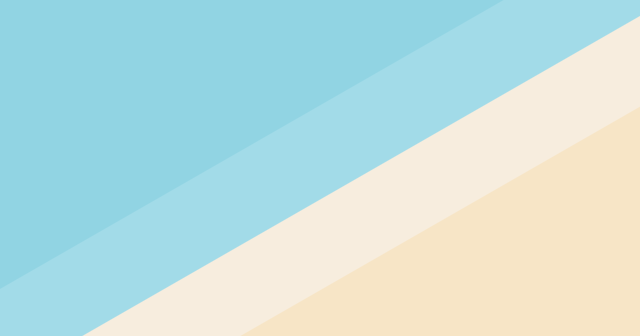
Give the GLSL for this background, as a WebGL 1 fragment shader.

```glsl
precision highp float;

uniform vec2 u_resolution;

const vec3 DEEP_WATER = vec3(0.568, 0.831, 0.890);
const vec3 SHALLOW_WATER = vec3(0.635, 0.859, 0.910);
const vec3 PALE_SAND = vec3(0.969, 0.929, 0.871);
const vec3 WARM_SAND = vec3(0.969, 0.898, 0.776);

// Rise of every band edge across the full canvas width
const float RISE = 1.093;

// Signed distance below a slanted edge, in canvas heights
float belowEdge(vec2 uv, float rise, float offset, float aspect) {
  float slope = rise / aspect;
  return (rise * uv.x + offset - uv.y) / sqrt(1.0 + slope * slope);
}

// Lay a colour over the base where the distance is positive
vec3 layBand(vec3 base, vec3 band, float dist, float softness) {
  return mix(base, band, smoothstep(-softness, softness, dist));
}

void main() {
  vec2 uv = gl_FragCoord.xy / u_resolution;
  float aspect = u_resolution.x / u_resolution.y;
  float softness = 0.75 / u_resolution.y;

  // Bands from the upper left to the lower right
  vec3 color = DEEP_WATER;
  color = layBand(color, SHALLOW_WATER, belowEdge(uv, RISE, 0.140, aspect), softness);
  color = layBand(color, PALE_SAND, belowEdge(uv, RISE, -0.1405, aspect), softness);
  color = layBand(color, WARM_SAND, belowEdge(uv, RISE, -0.4105, aspect), softness);

  gl_FragColor = vec4(color, 1.0);
}
```
